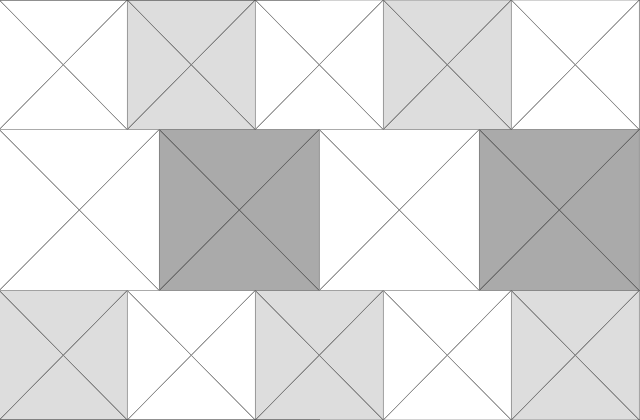
Give the GLSL for this pattern, as a Shadertoy shader.

```glsl
// Share of a pixel-wide window covered by a thin line at distance d
float lineCover(float d, float px) {
    float halfWidth = 0.00065;
    return clamp(0.5 + (halfWidth - d) / px, 0.0, 1.0)
         - clamp(0.5 - (halfWidth + d) / px, 0.0, 1.0);
}

// One band of crossed boxes, every second one filled
float bandShade(vec2 p, float low, float high, float cellWidth, float phase, float fillTone, float px) {
    float x = (p.x + 0.0018) / cellWidth;
    float filled = mod(floor(x) + phase, 2.0);
    vec2 q = vec2((fract(x) - 0.5) * cellWidth, p.y - 0.5 * (low + high));
    float sideDist = 0.5 * cellWidth - abs(q.x);

    // Fill, softened across the vertical sides
    float fill = clamp(0.5 + (2.0 * filled - 1.0) * sideDist / px, 0.0, 1.0);
    float shade = mix(1.0, fillTone, fill);

    // Diagonals and vertical sides
    vec2 slope = normalize(vec2(high - low, cellWidth));
    float diagonalDist = abs(dot(abs(q), vec2(slope.x, -slope.y)));
    float ink = max(lineCover(diagonalDist, px), 0.8 * lineCover(sideDist, px));
    return mix(shade, 0.2, ink);
}

void mainImage(out vec4 fragColor, in vec2 fragCoord) {
    float px = 1.0 / iResolution.y;
    float width = iResolution.x * px;
    vec2 p = fragCoord * px;

    // Three bands: five small boxes, four large, five small
    float shade = 0.0;
    for (int row = 0; row < 3; row++) {
        bool large = row == 1;
        float low = row == 0 ? 0.0 : large ? 0.3084 : 0.6916;
        float high = row == 0 ? 0.3084 : large ? 0.6916 : 1.0;
        float cover = clamp(0.5 + (p.y - low) / px, 0.0, 1.0)
                    - clamp(0.5 + (p.y - high) / px, 0.0, 1.0);
        float phase = row == 0 ? 1.0 : 0.0;
        shade += cover * bandShade(p, low, high, width / (large ? 4.0 : 5.0),
                                   phase, large ? 0.667 : 0.867, px);
    }

    // Band seams, and outer edges that fade past the middle
    float fromMiddle = abs(p.y - 0.5);
    float seam = 0.75 * lineCover(abs(fromMiddle - 0.1916), px);
    float edgeStrength = mix(1.0, 0.4, clamp(0.5 + (p.x - 0.5 * width) / px, 0.0, 1.0));
    float edge = edgeStrength * lineCover(abs(fromMiddle - 0.499), px);
    shade = mix(shade, 0.2, max(seam, edge));

    fragColor = vec4(vec3(shade), 1.0);
}
```
